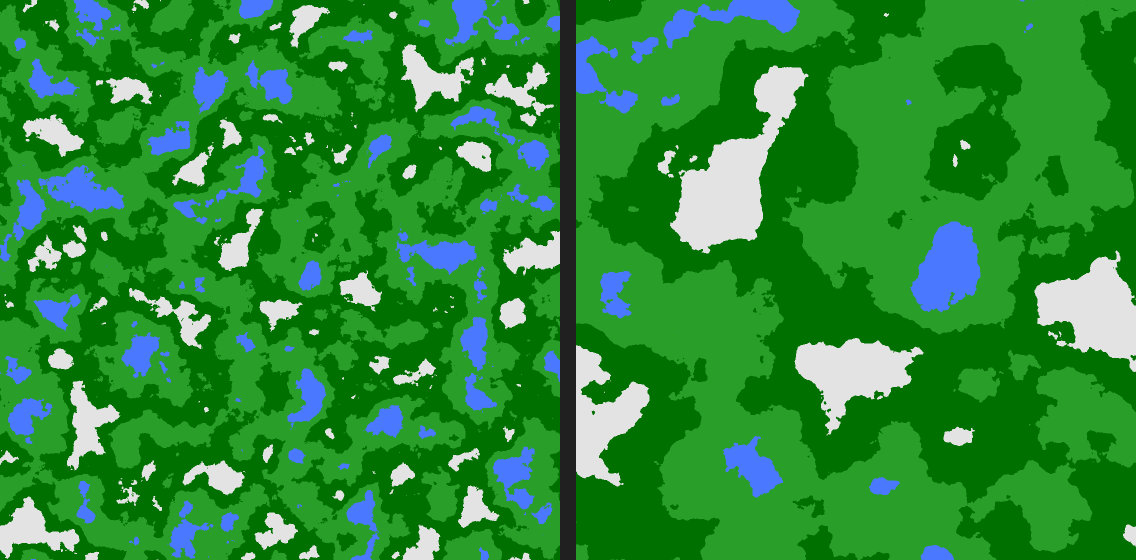
Left, the full canvas; right, a detail of the centre.
A WebGL 1 fragment shader for this texture:

```glsl
precision highp float;
// Terrain map: lakes, lowland, forest and snow banded from fractal gradient noise.

uniform vec2 u_resolution;

#define CELLS 10.0        // coarsest noise cells across the canvas
#define OCTAVES 7
#define GAIN 0.5          // amplitude ratio between octaves
#define LAKE_LEVEL -0.355
#define FOREST_LEVEL 0.0
#define SNOW_LEVEL 0.345
#define SAMPLES 2         // antialiasing samples per axis
#define LAKE vec3(0.29, 0.47, 1.0)
#define LOWLAND vec3(0.16, 0.62, 0.16)
#define FOREST vec3(0.0, 0.44, 0.0)
#define SNOW vec3(0.89)

float hash(vec2 p) {
  vec3 q = fract(vec3(p.xyx) * 0.1031);
  q += dot(q, q.yzx + 33.33);
  return fract((q.x + q.y) * q.z);
}

// Projection of the offset onto a random unit gradient at a lattice corner.
float cornerSlope(vec2 corner, vec2 offset) {
  float angle = 6.28319 * hash(corner);
  return dot(vec2(cos(angle), sin(angle)), offset);
}

float gradientNoise(vec2 p) {
  vec2 cell = floor(p);
  vec2 f = p - cell;
  vec2 blend = f * f * f * (f * (f * 6.0 - 15.0) + 10.0);
  vec2 right = vec2(1.0, 0.0);
  vec2 up = vec2(0.0, 1.0);
  float bottom = mix(cornerSlope(cell, f),
                     cornerSlope(cell + right, f - right), blend.x);
  float top = mix(cornerSlope(cell + up, f - up),
                  cornerSlope(cell + 1.0, f - 1.0), blend.x);
  return mix(bottom, top, blend.y);
}

float terrainHeight(vec2 uv) {
  vec2 p = uv * CELLS + 17.0;
  float height = 0.0;
  float amplitude = 1.0;
  for (int i = 0; i < OCTAVES; i++) {
    height += amplitude * gradientNoise(p);
    p = p * 2.0 + vec2(5.37, 9.71);
    amplitude *= GAIN;
  }
  return height;
}

vec3 terrainColor(float height) {
  vec3 color = mix(LAKE, LOWLAND, step(LAKE_LEVEL, height));
  color = mix(color, FOREST, step(FOREST_LEVEL, height));
  return mix(color, SNOW, step(SNOW_LEVEL, height));
}

void main() {
  float canvasSize = min(u_resolution.x, u_resolution.y);
  vec2 pixelCorner = floor(gl_FragCoord.xy);
  vec3 color = vec3(0.0);
  // Average a grid of samples inside the pixel to smooth the band edges.
  for (int y = 0; y < SAMPLES; y++) {
    for (int x = 0; x < SAMPLES; x++) {
      vec2 jitter = (vec2(float(x), float(y)) + 0.5) / float(SAMPLES);
      color += terrainColor(terrainHeight((pixelCorner + jitter) / canvasSize));
    }
  }
  gl_FragColor = vec4(color / float(SAMPLES * SAMPLES), 1.0);
}
```
